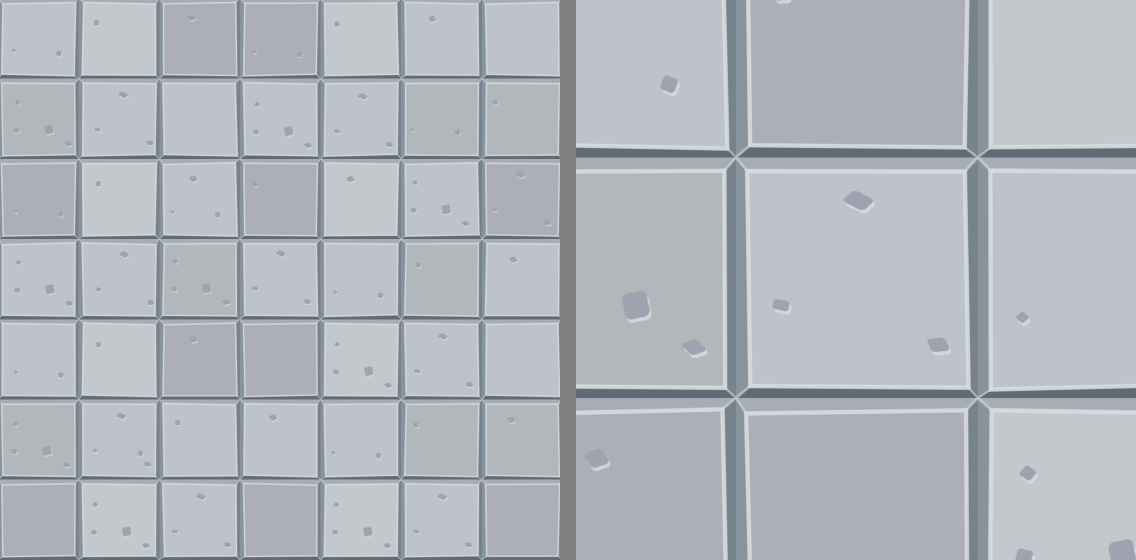
Left: the whole. Right: its middle third, enlarged.
Give the GLSL for this texture, as a Shadertoy shader.

```glsl
// Seven by seven bevelled stone tiles in cool greys, with wonky faces and pits.
// Each tile is split by mitre lines into a face and four shaded bevels; the
// pits come from two strips, three tiles wide, laid along every row.

#define PITCH vec2(0.144, 0.1432)
#define ORIGIN vec2(-0.0035, -0.0026)
#define INSETS vec4(0.053, 0.046, 0.058, 0.046) // left, right, top, bottom
#define TILT 0.026
#define RIM_WIDTH 0.009
#define MITRE_WIDTH 0.17
#define STRIP_STEP 0.989
#define PIT_JITTER 0.05

const vec3 RIM = vec3(0.85, 0.865, 0.875);
const vec3 PIT = vec3(0.62, 0.645, 0.685);
const vec3 LEFT_BEVEL = vec3(0.53, 0.575, 0.615);
const vec3 RIGHT_BEVEL = vec3(0.465, 0.51, 0.55);
const vec3 TOP_BEVEL = vec3(0.655, 0.68, 0.705);
const vec3 BOTTOM_BEVEL = vec3(0.38, 0.42, 0.46);

// Stone tints: blue, pale, mauve, green
const vec3 STONE[4] = vec3[4](vec3(0.745, 0.765, 0.797), vec3(0.765, 0.785, 0.80),
                              vec3(0.675, 0.685, 0.72), vec3(0.695, 0.718, 0.728));
// Tint order within three columns, for a cycle of four rows
const int TINT[12] = int[12](0, 1, 2,  3, 0, 0,  2, 1, 0,  0, 0, 3);

// Pits of the sparse strip (first four) and the dense one: x, y, radius, flatness
const vec4 PITS[11] = vec4[11](
    vec4(0.205, 0.645, 0.024, 1.1), vec4(0.765, 0.68, 0.036, 1.0),
    vec4(1.23, 0.30, 0.036, 1.0), vec4(2.41, 0.235, 0.048, 1.25),
    vec4(1.22, 0.30, 0.032, 1.1), vec4(1.205, 0.645, 0.038, 1.2),
    vec4(1.61, 0.635, 0.060, 0.95), vec4(1.85, 0.81, 0.046, 1.5),
    vec4(2.53, 0.20, 0.058, 1.6), vec4(2.21, 0.635, 0.038, 1.5),
    vec4(2.86, 0.80, 0.046, 1.45));
// Per row, bit k is set when strip k is the sparse one
const int SPARSE[7] = int[7](3, 4, 3, 4, 1, 6, 0);

vec2 hash22(vec2 p) {
    vec3 q = fract(p.xyx * vec3(0.1031, 0.1030, 0.0973));
    q += dot(q, q.yzx + 33.33);
    return fract((q.xx + q.yz) * q.zy);
}

// Signed distance to a lumpy, flattened pit
float pitDistance(vec2 q, float radius, float flatness, float phase) {
    q.y = (q.y - 0.25 * q.x * (flatness - 1.0)) * flatness;
    float angle = atan(q.y, q.x + 1e-6);
    return length(q) - radius * (0.95 + 0.10 * cos(4.0 * angle + phase));
}

vec3 stoneTint(ivec2 cell) {
    int row = cell.y % 4, column = cell.x % 3;
    if (row < 2 && (cell.x / 3) % 2 == 1) column = 2 - column;
    return STONE[TINT[row * 3 + column]];
}

vec3 addPits(vec3 color, vec2 grid, int row, float aa) {
    int start = -(row % 2);
    for (int k = 0; k < 3; k++) {
        bool sparse = ((SPARSE[row] >> k) & 1) == 1;
        vec2 shift = (hash22(vec2(float(k) + 3.0, float(row) + 7.0)) - 0.5) * PIT_JITTER;
        vec2 q = grid - vec2(float(start) * STRIP_STEP, float(row)) - shift;
        for (int j = sparse ? 0 : 4; j < (sparse ? 4 : 11); j++) {
            vec4 pit = PITS[j];
            float phase = float(j) * 1.7;
            float glint = pitDistance(q - pit.xy - vec2(0.008, 0.014), pit.z, pit.w, phase);
            float hollow = pitDistance(q - pit.xy, pit.z, pit.w, phase);
            color = mix(color, RIM, 0.8 * (1.0 - smoothstep(-aa, aa, glint)));
            color = mix(color, PIT, 1.0 - smoothstep(-aa, aa, hollow));
        }
        // Strips overlap by one tile at a few places
        bool overlap = (k == 0 && (row == 2 || row == 3 || row == 5)) || (k == 1 && row == 2);
        start += overlap ? 2 : 3;
    }
    return color;
}

vec3 wall(vec2 p, float aa) {
    vec2 grid = (p - ORIGIN) / PITCH, corner = floor(grid), f = grid - corner;
    ivec2 cell = ivec2(corner) % 7;

    // Bevel widths, leaning along each side
    vec4 lean = vec4(hash22(corner + 11.0), hash22(corner + 47.0)) - 0.5;
    vec4 inset = INSETS + TILT * lean * (f.yyxx - 0.5) * 2.0;
    vec4 side = vec4(f.x, 1.0 - f.x, f.y, 1.0 - f.y);
    vec4 ramp = side / inset, gap = side - inset;
    float face = min(min(gap.x, gap.y), min(gap.z, gap.w));

    // Bevels meeting at pale mitre lines
    float across = min(ramp.x, ramp.y) - min(ramp.z, ramp.w);
    vec3 upright = f.x < 0.5 ? LEFT_BEVEL : RIGHT_BEVEL;
    vec3 level = f.y < 0.5 ? TOP_BEVEL : BOTTOM_BEVEL;
    vec3 color = mix(upright, level, smoothstep(-0.1, 0.1, across));
    color = mix(color, RIM, 0.7 * (1.0 - smoothstep(0.0, MITRE_WIDTH * 1.5, abs(across))));

    // Pitted face and its bright rim
    vec3 stone = addPits(stoneTint(cell), grid, cell.y, aa);
    color = mix(color, stone, smoothstep(-aa, aa, face));
    float rim = 1.0 - smoothstep(-aa, aa, abs(face) - RIM_WIDTH);
    return mix(color, RIM, 0.9 * rim);
}

void mainImage(out vec4 fragColor, in vec2 fragCoord) {
    float aa = 0.6 / (PITCH.y * min(iResolution.x, iResolution.y));
    vec3 color = vec3(0.0);
    // Four samples smooth the joints; y runs downwards from here on
    for (int i = 0; i < 4; i++) {
        vec2 offset = vec2(float(i % 2), float(i / 2)) * 0.5 - 0.25;
        vec2 uv = (fragCoord + offset) / iResolution.xy;
        color += wall(vec2(uv.x, 1.0 - uv.y), aa) * 0.25;
    }
    fragColor = vec4(color, 1.0);
}
```
